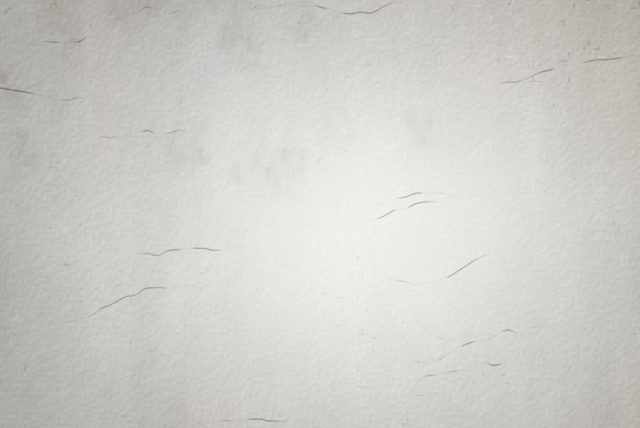
This texture is drawn by a Shadertoy shader. Its source:

```glsl
// Pale weathered plaster wall with a soft central glow, streaks, stains and hairline cracks.

#define GLOW_CENTER vec2(0.84, 0.47)
#define GLOW_COLOR vec3(0.934, 0.932, 0.917)
#define EDGE_COLOR vec3(0.655, 0.645, 0.624)
#define GLOW_RADIUS 1.2
#define GRAIN_SCALE 150.0
#define GRAIN_DEPTH 0.034
#define MOTTLE_DEPTH 0.060
#define STREAK_DEPTH 0.030
#define STAIN_DEPTH 0.095
#define CRACK_COUNT 13
#define CRACK_DEPTH 0.20
#define CRACK_WIDTH 0.0011

float hash(vec2 p) {
    vec3 q = fract(vec3(p.xyx) * 0.1031);
    q += dot(q, q.yzx + 33.33);
    return fract((q.x + q.y) * q.z);
}

float noise(vec2 p) {
    vec2 cell = floor(p), f = fract(p);
    f = f * f * (3.0 - 2.0 * f);
    float low = mix(hash(cell), hash(cell + vec2(1, 0)), f.x);
    float high = mix(hash(cell + vec2(0, 1)), hash(cell + vec2(1, 1)), f.x);
    return mix(low, high, f.y);
}

float fbm(vec2 p) {
    float sum = 0.0, weight = 0.5;
    for (int i = 0; i < 5; i++) {
        sum += weight * noise(p);
        p = mat2(1.6, 1.2, -1.2, 1.6) * p + 17.3;
        weight *= 0.5;
    }
    return sum / 0.97;
}

// Soft elliptical patch, 1 at its centre
float patchMask(vec2 p, vec2 center, vec2 size) {
    vec2 d = (p - center) / size;
    return exp(-dot(d, d));
}

// Thin, broken, nearly level cracks
float cracks(vec2 p, float pixel) {
    float total = 0.0;
    for (int i = 0; i < CRACK_COUNT; i++) {
        float id = float(i);
        vec2 start = vec2(hash(vec2(id, 3.1)) * 1.4 - 0.1,
                          (id + hash(vec2(id, 7.7))) / float(CRACK_COUNT));
        float span = mix(0.15, 0.48, hash(vec2(id, 11.3)));
        float slope = mix(-0.03, 0.28, hash(vec2(id, 19.9)));
        float t = (p.x - start.x) / span;
        float wander = 0.07 * (noise(vec2(p.x * 6.0, id * 9.0)) - 0.5)
                     + 0.012 * (noise(vec2(p.x * 38.0, id * 5.0)) - 0.5);
        float d = abs(p.y - start.y - slope * (p.x - start.x) - wander);
        float line = 1.0 - smoothstep(0.0, CRACK_WIDTH + pixel, d);
        float ends = smoothstep(0.0, 0.25, t) * smoothstep(1.0, 0.75, t);
        float gaps = smoothstep(0.35, 0.8, noise(vec2(p.x * 32.0, id * 13.0)));
        total += line * ends * (0.12 + 0.88 * gaps);
    }
    return min(total, 1.0);
}

void mainImage(out vec4 fragColor, in vec2 fragCoord) {
    vec2 p = fragCoord / iResolution.y;
    float pixel = 1.0 / iResolution.y;

    // Broad light falling off towards the edges
    float radius = length((p - GLOW_CENTER) * vec2(1.0, 1.25));
    float shade = smoothstep(0.0, GLOW_RADIUS, radius);
    vec3 color = mix(GLOW_COLOR, EDGE_COLOR, shade);
    float rough = mix(0.4, 1.0, smoothstep(0.1, 0.7, radius));

    // Cloudy mottling and vertical brush streaks
    float cloud = fbm(p * vec2(5.0, 3.5) + 4.0) - 0.5;
    float streak = fbm(p * vec2(24.0, 3.0) + 31.0) - 0.5;
    float value = rough * (MOTTLE_DEPTH * cloud + STREAK_DEPTH * streak);

    // Scrubbed stains with vertical fibres
    float area = 0.8 * patchMask(p, vec2(0.55, 0.62), vec2(0.16, 0.08))
               + 0.5 * patchMask(p, vec2(0.90, 0.68), vec2(0.20, 0.05))
               + 0.9 * patchMask(p, vec2(0.02, 0.74), vec2(0.13, 0.24))
               + 0.5 * patchMask(p, vec2(0.50, 0.95), vec2(0.45, 0.12));
    float fibre = noise(p * vec2(115.0, 22.0)) * noise(p * vec2(60.0, 45.0) + 8.0);
    float blotch = smoothstep(0.38, 0.68, fbm(p * vec2(13.0, 9.0) + 12.0));
    float stain = area * blotch * (0.3 + 1.4 * fibre);
    color -= STAIN_DEPTH * stain * vec3(0.92, 1.0, 1.08);

    // Raised grain lit from the upper left
    vec2 g = p * GRAIN_SCALE;
    float relief = noise(g) - noise(g + vec2(-0.6, 0.7));
    float coarse = noise(g * 0.42 + 50.0) - 0.5;
    value += GRAIN_DEPTH * rough * (relief + 0.45 * coarse);

    // Scattered dark pits and pale flecks
    float pits = smoothstep(0.87, 0.98, noise(p * vec2(85.0, 105.0) + 70.0));
    float flecks = smoothstep(0.88, 0.98, noise(p * 75.0 + 140.0));
    float cluster = smoothstep(0.4, 0.7, fbm(p * 6.0 + 90.0));
    value += rough * cluster * (0.04 * flecks - 0.08 * pits);

    value -= CRACK_DEPTH * cracks(p, pixel);

    // Slight drift between warm and cool grey
    float tint = fbm(p * vec2(4.0, 2.5) + 60.0) - 0.5 + 0.2 * (p.x - 0.75);
    color += value + 0.02 * rough * tint * vec3(1.0, 0.0, -1.0);

    fragColor = vec4(clamp(color, 0.0, 1.0), 1.0);
}
```
